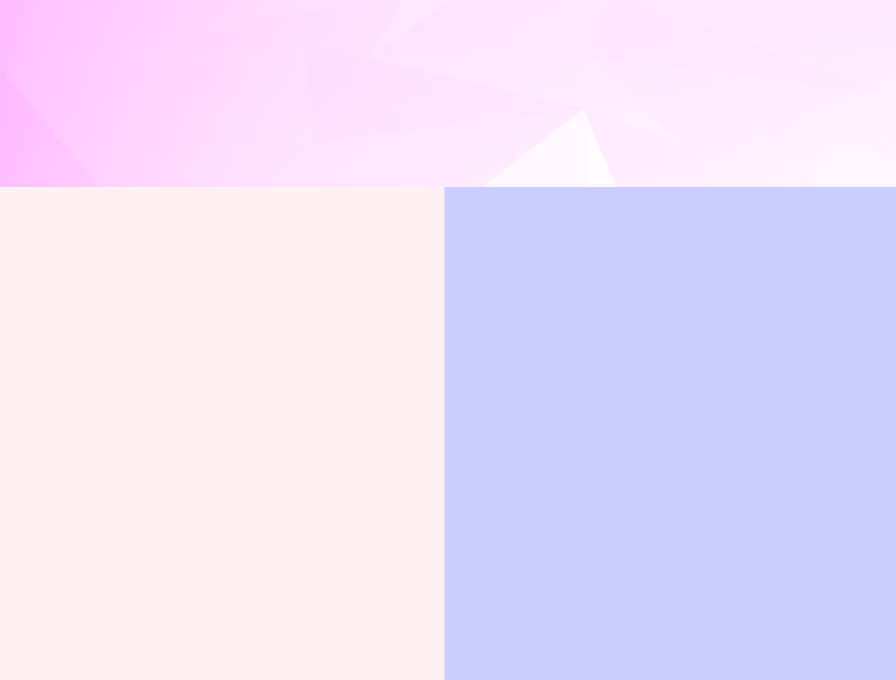
Reproduce this background procedurally as a WebGL 1 fragment shader.

```glsl
precision highp float;
// Pale pink and periwinkle panels below a band of soft, faceted pink light.
uniform vec2 u_resolution;

#define BAND_BASE 0.725
#define PANEL_SPLIT 0.496
#define ROSE vec3(1.0, 0.94, 0.955)
#define PERIWINKLE vec3(0.797, 0.8, 1.0)
#define DEEP_GREEN 0.745
#define GREEN_RISE 0.19
#define FALLOFF 3.2
#define GRAIN 0.006

float hash(vec2 p) {
  return fract(sin(dot(p, vec2(127.1, 311.7))) * 43758.5453);
}

float noise(vec2 p) {
  vec2 i = floor(p), f = fract(p);
  f = f * f * (3.0 - 2.0 * f);
  return mix(mix(hash(i), hash(i + vec2(1.0, 0.0)), f.x),
             mix(hash(i + vec2(0.0, 1.0)), hash(i + 1.0), f.x), f.y);
}

float cross2(vec2 a, vec2 b) { return a.x * b.y - a.y * b.x; }

// Signed distance to the line a-b, positive on its left
float side(vec2 p, vec2 a, vec2 b) {
  return cross2(normalize(b - a), p - a);
}

// Coverage of triangle a-b-c, with an edge of the given softness
float facet(vec2 uv, vec2 a, vec2 b, vec2 c, float soft) {
  vec2 scale = vec2(u_resolution.x / u_resolution.y, 1.0);
  vec2 p = uv * scale;
  a *= scale; b *= scale; c *= scale;
  float turn = sign(cross2(b - a, c - a));
  float d = min(min(turn * side(p, a, b), turn * side(p, b, c)), turn * side(p, c, a));
  return smoothstep(-soft, soft, d);
}

vec3 facetedBand(vec2 uv) {
  float pixel = 0.8 / u_resolution.y;
  float soft = max(pixel, 0.003);
  float depth = (1.0 - uv.y) / (1.0 - BAND_BASE);
  vec2 apex = vec2(0.651, 0.840);
  vec2 knot = vec2(0.657, 0.918);

  // Magenta fades to near white towards the right and the base
  float green = DEEP_GREEN + GREEN_RISE * (1.0 - exp(-FALLOFF * uv.x));
  green += 0.035 * (depth - 0.35);

  // Shaded facets at the left
  green -= 0.025 * facet(uv, vec2(0.0, 0.9), vec2(0.0, 0.72), vec2(0.115, 0.72), soft);
  green += 0.010 * facet(uv, vec2(0.215, 0.95), vec2(0.28, 1.01), vec2(0.46, 1.01), soft);

  // Bright sliver at the top and long wedges meeting at the apex
  green += 0.022 * facet(uv, vec2(0.412, 0.916), vec2(0.45, 1.0), vec2(0.51, 1.005), soft);
  green -= 0.013 * facet(uv, vec2(0.34, 0.935), vec2(0.35, 0.79), apex, soft);
  green += 0.010 * facet(uv, vec2(0.42, 0.915), knot, apex, soft);

  // Facets fanning out to the right of the knot
  green -= 0.012 * facet(uv, knot, vec2(0.68, 1.01), vec2(1.0, 0.86), soft);
  green += 0.014 * facet(uv, knot, apex, vec2(0.76, 0.79), soft);
  green += 0.014 * facet(uv, vec2(0.78, 0.72), vec2(1.01, 0.90), vec2(1.01, 0.72), 0.025);
  green += GRAIN * (noise(uv * vec2(60.0, 45.0)) - 0.5);
  vec3 color = vec3(1.0, green, 1.0);

  // White peak split by a ridge
  vec2 ridge = vec2(0.658, 0.72);
  float leftFace = facet(uv, apex, vec2(0.533, 0.72), ridge, pixel);
  float rightFace = facet(uv, apex, ridge, vec2(0.689, 0.72), pixel);
  color = mix(color, vec3(1.0, 0.972, 1.0), leftFace);
  return mix(color, vec3(1.0, 0.99, 1.0), rightFace);
}

void main() {
  vec2 uv = gl_FragCoord.xy / u_resolution;
  vec2 pixel = 0.5 / u_resolution;

  // Two flat panels, then the band above them
  float right = smoothstep(-pixel.x, pixel.x, uv.x - PANEL_SPLIT);
  float top = smoothstep(-pixel.y, pixel.y, uv.y - BAND_BASE);
  vec3 color = mix(mix(ROSE, PERIWINKLE, right), facetedBand(uv), top);
  gl_FragColor = vec4(color, 1.0);
}
```
